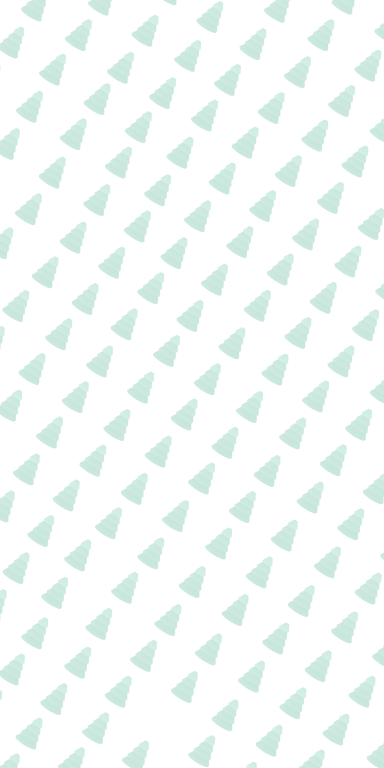
This pattern is drawn by a Shadertoy shader. Its source:

```glsl
const float CANVAS = 384.0;                 // canvas width in design units, y runs down
const vec2 ORIGIN = vec2(14.0, 41.0);       // tree of cell (0,0)
const vec2 ACROSS = vec2(66.5, -9.0);       // lattice steps
const vec2 DOWN = vec2(-24.4, 36.3);
const vec2 GAP_CELL = vec2(10.0, 21.0);     // the one empty cell
const float TILT = 0.56;
const int TIERS = 4;
const float BASE_Y = -15.5;
const float TIER_STEP = 7.5;
const float TIER_HEIGHT = 9.0;
const float BASE_HALF_WIDTH = 11.8;
const float TIER_SHRINK = 2.1;
const float TIER_TAPER = 2.8;
const float CORNER = 1.9;
const float SAG = 0.011;
const vec3 PAPER = vec3(1.0);
const vec3 MINT = vec3(0.775, 0.895, 0.855);
const vec3 PALE_MINT = vec3(0.845, 0.945, 0.915);

// Soft regions where the lattice drifts: centre, radius and shift
const int DRIFTS = 5;
const vec3 DRIFT_AREA[DRIFTS] = vec3[DRIFTS](
    vec3(80.0, 215.0, 80.0), vec3(150.0, 50.0, 55.0), vec3(360.0, 80.0, 65.0),
    vec3(230.0, 715.0, 140.0), vec3(75.0, 575.0, 55.0));
const vec2 DRIFT_SHIFT[DRIFTS] = vec2[DRIFTS](
    vec2(10.0, 4.0), vec2(2.0, 8.0), vec2(7.0, 5.0),
    vec2(-4.0, 9.0), vec2(-8.0, -6.0));

vec2 treeCentre(vec2 cell) {
    vec2 site = ORIGIN + ACROSS * cell.x + DOWN * cell.y;
    vec2 centre = site;
    for (int i = 0; i < DRIFTS; i++) {
        vec2 d = (site - DRIFT_AREA[i].xy) / DRIFT_AREA[i].z;
        centre += DRIFT_SHIFT[i] * exp(-dot(d, d));
    }
    return centre + sin(cell.yx * vec2(2.3, 3.1) + cell * 1.7) * 0.8;
}

// Signed distance to an upright trapezoid centred on the origin
float trapezoid(vec2 p, float bottom, float top, float halfHeight) {
    p.x = abs(p.x);
    vec2 slant = vec2(top - bottom, 2.0 * halfHeight);
    vec2 corner = vec2(bottom, -halfHeight);
    vec2 toEnd = vec2(p.x - min(p.x, p.y < 0.0 ? bottom : top), abs(p.y) - halfHeight);
    vec2 toSide = p - corner - slant * clamp(dot(p - corner, slant) / dot(slant, slant), 0.0, 1.0);
    float inside = toSide.x < 0.0 && toEnd.y < 0.0 ? -1.0 : 1.0;
    return inside * sqrt(min(dot(toEnd, toEnd), dot(toSide, toSide)));
}

// Overlapping tiers, painted from the base to the cap
vec3 paintTree(vec3 colour, vec2 q, float pixel) {
    q.y -= SAG * q.x * q.x;
    for (int k = 0; k < TIERS; k++) {
        float level = float(k);
        float bottom = BASE_Y + TIER_STEP * level;
        float halfWidth = BASE_HALF_WIDTH - TIER_SHRINK * level;
        vec2 local = q - vec2(0.0, bottom + 0.5 * TIER_HEIGHT);
        float d = trapezoid(local, halfWidth - CORNER, halfWidth - TIER_TAPER - CORNER,
                            0.5 * TIER_HEIGHT - CORNER) - CORNER;
        float height = clamp((q.y - bottom) / TIER_HEIGHT, 0.0, 1.0);
        float cap = k == TIERS - 1 ? 0.5 : 0.08 * level;
        float light = cap + 0.35 * (1.0 - height) + 0.15 * smoothstep(2.0, -12.0, q.x);
        vec3 tint = mix(MINT, PALE_MINT, clamp(light, 0.0, 1.0));
        colour = mix(colour, tint, smoothstep(0.7, -0.7, d / pixel));
    }
    return colour;
}

void mainImage(out vec4 fragColor, in vec2 fragCoord) {
    float pixel = CANVAS / iResolution.x;
    vec2 p = vec2(fragCoord.x, iResolution.y - fragCoord.y) * pixel;
    vec2 axis = vec2(sin(TILT), -cos(TILT));
    vec2 side = vec2(-axis.y, axis.x);
    vec2 home = floor(inverse(mat2(ACROSS, DOWN)) * (p - ORIGIN));

    // Nearby lattice cells
    vec3 colour = PAPER;
    for (int j = -1; j <= 2; j++) {
        for (int i = -1; i <= 2; i++) {
            vec2 cell = home + vec2(i, j);
            if (cell == GAP_CELL) continue;
            vec2 offset = p - treeCentre(cell);
            if (dot(offset, offset) > 500.0) continue;
            colour = paintTree(colour, vec2(dot(offset, side), dot(offset, axis)), pixel);
        }
    }
    fragColor = vec4(colour, 1.0);
}
```
